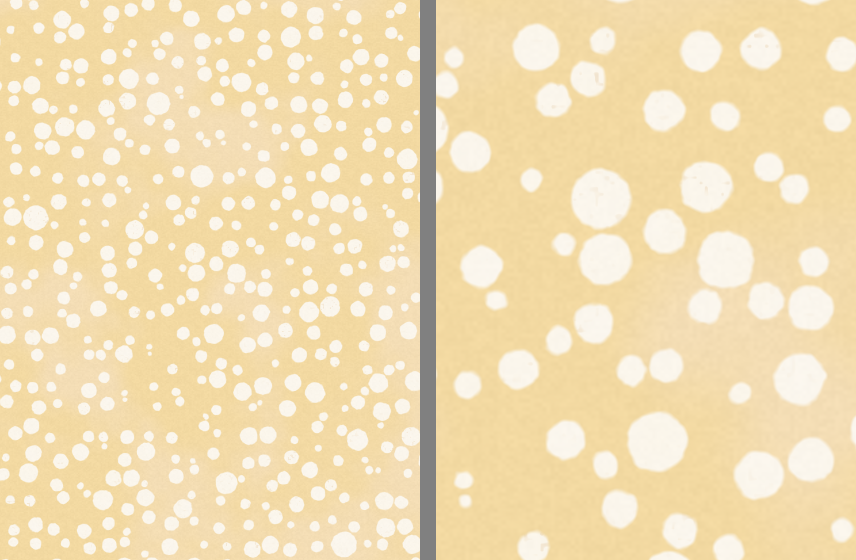
Left: the whole. Right: its middle third, enlarged.
Reproduce this pattern procedurally as a WebGL 1 fragment shader.

```glsl
precision highp float;
// Scattered chalky white dots on warm yellow paper with soft pale clouds.
uniform vec2 u_resolution;

const float COLUMNS = 18.0;   // dot cells across the canvas width
const float JITTER = 0.74;    // share of a cell a centre may roam
const float GAP = 0.07;       // clear space between dots, in cells

const vec3 PAPER = vec3(0.951, 0.851, 0.632);
const vec3 PALE_PAPER = vec3(0.956, 0.868, 0.710);
const vec3 CHALK = vec3(0.983, 0.964, 0.926);
const vec3 CHALK_FLECK = vec3(0.945, 0.885, 0.795);

float hash(vec2 p) {
  return fract(sin(dot(p, vec2(127.1, 311.7))) * 43758.5453);
}

float valueNoise(vec2 p) {
  vec2 i = floor(p);
  vec2 f = fract(p);
  f = f * f * (3.0 - 2.0 * f);
  float low = mix(hash(i), hash(i + vec2(1.0, 0.0)), f.x);
  float high = mix(hash(i + vec2(0.0, 1.0)), hash(i + vec2(1.0, 1.0)), f.x);
  return mix(low, high, f.y);
}

float fbm(vec2 p) {
  float sum = 0.0;
  float weight = 0.5;
  for (int i = 0; i < 4; i++) {
    sum += weight * valueNoise(p);
    p = p * 2.03 + 17.3;
    weight *= 0.5;
  }
  return sum / 0.9375;
}

// Centre (xy) and desired radius (z) of the dot living in a cell.
vec3 cellDot(vec2 cell) {
  vec2 offset = vec2(hash(cell + 3.7), hash(cell + 41.9)) - 0.5;
  float size = hash(cell + 83.3);
  float radius = 0.15 + 0.27 * size + 0.15 * pow(size, 8.0);
  return vec3(cell + 0.5 + JITTER * offset, radius);
}

// Shrinks a dot until it clears all of its neighbours.
float fittedRadius(vec2 cell, vec3 self) {
  float scale = 1.0;
  for (int y = -1; y <= 1; y++) {
    for (int x = -1; x <= 1; x++) {
      if (x == 0 && y == 0) continue;
      vec3 other = cellDot(cell + vec2(float(x), float(y)));
      float room = distance(self.xy, other.xy) - GAP;
      scale = min(scale, room / (self.z + other.z));
    }
  }
  return max(self.z * scale, 0.09);
}

// Signed distance to the nearest dot (x) and that dot's random value (y).
vec2 dotField(vec2 p) {
  vec2 base = floor(p);
  vec2 nearest = vec2(10.0, 0.0);
  for (int y = -1; y <= 1; y++) {
    for (int x = -1; x <= 1; x++) {
      vec2 cell = base + vec2(float(x), float(y));
      vec3 self = cellDot(cell);
      float d = distance(p, self.xy) - fittedRadius(cell, self);
      if (d < nearest.x) nearest = vec2(d, hash(cell + 151.1));
    }
  }
  return nearest;
}

vec3 paperColor(vec2 uv, float grain) {
  float cloud = smoothstep(0.40, 0.78, fbm(uv * 5.0 + 8.0));
  float fibre = fbm(uv * vec2(90.0, 130.0)) - 0.5;
  return mix(PAPER, PALE_PAPER, cloud) + 0.022 * grain + 0.02 * fibre;
}

vec3 chalkColor(vec2 uv, float grain, float wear) {
  float patches = smoothstep(0.35, 0.65, valueNoise(uv * 75.0));
  float flecks = smoothstep(0.68, 0.92, valueNoise(uv * 230.0 + 5.0));
  float amount = flecks * patches * mix(0.12, 0.85, smoothstep(0.6, 1.0, wear));
  vec3 tint = vec3(0.0, 0.004, 0.022) * (fbm(uv * 24.0) - 0.5);
  return mix(CHALK + tint, CHALK_FLECK, amount) + 0.012 * grain;
}

void main() {
  vec2 uv = gl_FragCoord.xy / u_resolution.x;
  float grain = valueNoise(uv * 310.0) - 0.5;

  // Dots with slightly hand-drawn outlines
  vec2 p = uv * COLUMNS;
  vec2 field = dotField(p);
  float wobble = 0.045 * (valueNoise(p * 4.5) - 0.5) + 0.03 * (valueNoise(p * 11.0) - 0.5);
  float edge = max(0.036, 0.75 * COLUMNS / u_resolution.x);
  float cover = 1.0 - smoothstep(-edge, edge, field.x + wobble);

  vec3 color = mix(paperColor(uv, grain), chalkColor(uv, grain, field.y), cover);
  gl_FragColor = vec4(color, 1.0);
}
```
